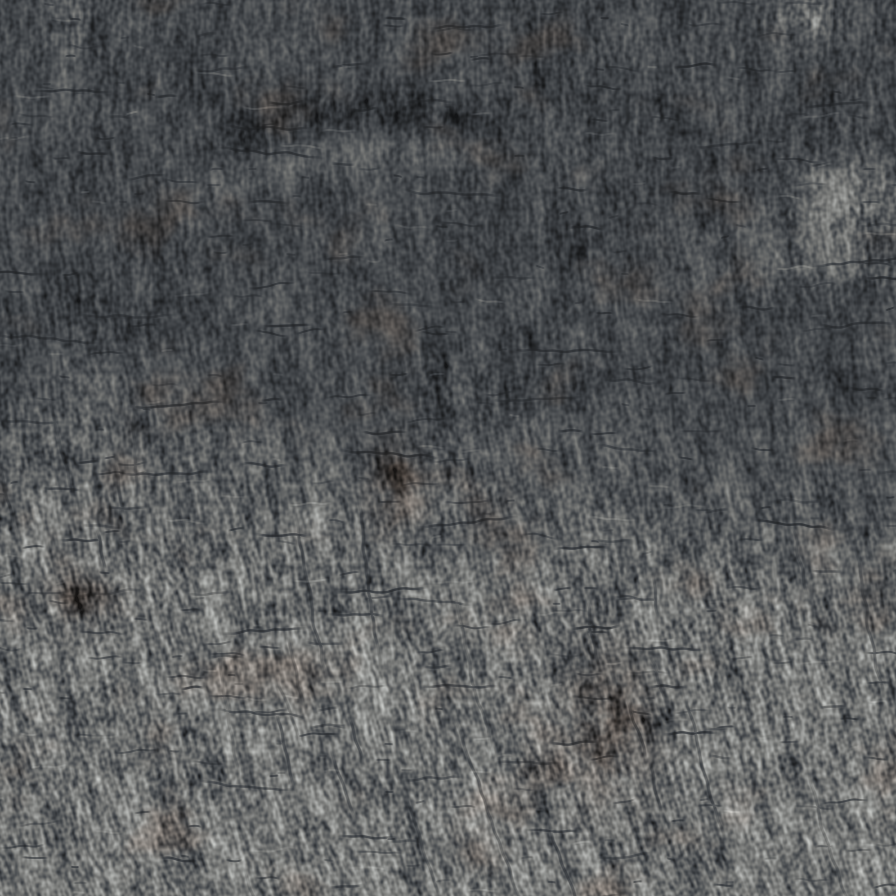
Reproduce this texture procedurally as a WebGL 1 fragment shader.

```glsl
precision highp float;
// Weathered grey wood: dark bluish band above, pale slanted fibres below, with fine cracks and brown stains.
uniform vec2 u_resolution;

vec2 hash2(vec2 p) {
  p = vec2(dot(p, vec2(127.1, 311.7)), dot(p, vec2(269.5, 183.3)));
  return fract(sin(p) * 43758.545);
}

float cornerSlope(vec2 cell, vec2 offset) {
  float angle = 6.2832 * hash2(cell).x;
  return dot(vec2(cos(angle), sin(angle)), offset);
}

// Gradient noise, roughly -0.7 to 0.7
float noise(vec2 p) {
  vec2 i = floor(p), f = fract(p);
  vec2 u = f * f * f * (f * (f * 6.0 - 15.0) + 10.0);
  vec2 e = vec2(1.0, 0.0);
  float low = mix(cornerSlope(i, f), cornerSlope(i + e, f - e), u.x);
  float high = mix(cornerSlope(i + e.yx, f - e.yx), cornerSlope(i + 1.0, f - 1.0), u.x);
  return mix(low, high, u.y);
}

float fbm(vec2 p) {
  float sum = 0.0, amp = 1.0;
  for (int k = 0; k < 4; k++) {
    sum += amp * noise(p);
    p = p * 2.03 + 17.3;
    amp *= 0.55;
  }
  return sum;
}

// Scattered thin strokes along x, one candidate per grid cell
float strokes(vec2 p, vec2 grid, float width, float share) {
  vec2 cell = floor(p * grid);
  float ink = 0.0;
  for (int j = -1; j <= 1; j++) {
    for (int i = -1; i <= 1; i++) {
      vec2 id = cell + vec2(float(i), float(j));
      vec2 place = hash2(id + 5.7), kind = hash2(id + 41.3);
      vec2 d = p - (id + place) / grid;
      float halfLength = mix(0.12, 0.65, kind.y * kind.y) / grid.x;
      float taper = 1.0 - smoothstep(0.5, 1.0, abs(d.x) / halfLength);
      d.y += (place.y - 0.5) * 0.2 * d.x + 0.004 * noise(vec2(p.x * 45.0, id.y * 7.3));
      float line = 1.0 - smoothstep(0.3 * width, 1.4 * width, abs(d.y));
      ink = max(ink, line * taper * step(kind.x, share) * mix(0.4, 1.0, place.x));
    }
  }
  return ink;
}

// Soft elliptical patch
float blot(vec2 p, vec2 centre, vec2 radius) {
  vec2 d = (p - centre) / radius;
  return exp(-dot(d, d));
}

void main() {
  vec2 p = gl_FragCoord.xy / u_resolution;
  float broad = fbm(p * vec2(4.0, 5.0) + 3.1);
  float top = smoothstep(0.3, 0.63, p.y + 0.09 * broad + 0.08 * (p.x - 0.4));

  // Fibre coordinates lean to the right toward the bottom
  vec2 q = vec2(p.x + 0.32 * p.y - 0.16 * p.y * p.y, p.y);
  q.x += 0.006 * noise(p * 6.0);

  // Fine fibres, long streaks, grit and cloudy wear
  float grain = 0.25 * noise(q * vec2(185.0, 58.0))
    + 0.17 * noise(q * vec2(110.0, 17.0) + 9.0)
    + 0.13 * noise(q * vec2(48.0, 6.0) + 23.0)
    + 0.21 * noise(p * vec2(200.0, 165.0) + 31.0)
    + 0.13 * fbm(q * vec2(20.0, 13.0) + 7.0);
  float tone = mix(0.435, 0.275, top) + grain * mix(1.0, 0.5, top) + 0.035 * broad;
  tone += 0.05 * (0.25 - p.y) * (1.0 - top);

  // Dark ragged ledge with a pale rim under it
  float ledge = p.y - 0.88 + 1.1 * (p.x - 0.44) * (p.x - 0.44);
  float span = smoothstep(0.18, 0.27, p.x) * (1.0 - smoothstep(0.5, 0.6, p.x));
  float ragged = clamp(0.65 + 1.2 * fbm(p * vec2(42.0, 24.0)), 0.0, 1.0);
  tone -= 0.13 * span * ragged * exp(-pow(ledge / 0.024, 2.0));
  tone += 0.10 * span * ragged * exp(-pow((ledge + 0.052) / 0.02, 2.0));

  // Pale worn patches in the dark band
  float worn = blot(p, vec2(0.95, 0.77), vec2(0.07, 0.05))
    + blot(p, vec2(0.90, 0.98), vec2(0.035, 0.03))
    + 0.7 * blot(p, vec2(0.08, 0.98), vec2(0.02, 0.04))
    + 0.5 * blot(p, vec2(0.92, 0.70), vec2(0.1, 0.02));
  tone += worn * (0.14 + 0.45 * grain + 0.1 * noise(p * 40.0));

  // Brown stains and small dark pits
  float stain = blot(p, vec2(0.68, 0.19), vec2(0.045, 0.07))
    + blot(p, vec2(0.44, 0.46), vec2(0.025, 0.04))
    + 0.7 * blot(p, vec2(0.09, 0.33), vec2(0.035, 0.03));
  stain *= clamp(0.8 + fbm(p * 28.0), 0.0, 1.3);
  float pits = smoothstep(0.32, 0.75, fbm(p * vec2(21.0, 18.0) + 50.0));
  tone -= 0.16 * stain + 0.12 * pits * (1.0 - 0.6 * top);

  // Level cracks everywhere, long fibre splits below, a few pale nicks
  float cracks = max(strokes(p, vec2(9.0, 24.0), 0.0016, 0.45),
    0.8 * strokes(p + 0.37, vec2(22.0, 40.0), 0.0013, 0.3));
  float splits = strokes(q.yx, vec2(5.0, 26.0), 0.002, 0.5) * (1.0 - top);
  float nicks = strokes(p + 2.6, vec2(20.0, 34.0), 0.0013, 0.12);
  tone = mix(tone, 0.13, 0.7 * max(cracks, 0.8 * splits));
  tone = clamp(tone + 0.09 * nicks, 0.08, 0.78);

  // Cool shadows, neutral highlights, patches of warm brown
  vec3 tint = mix(vec3(0.94, 1.0, 1.07), vec3(1.0, 1.01, 0.995), smoothstep(0.2, 0.48, tone));
  float warmth = smoothstep(0.1, 0.8, fbm(p * vec2(8.0, 10.0) + 71.0));
  tint = mix(tint, vec3(1.09, 0.99, 0.92), clamp(0.6 * warmth + 0.8 * stain, 0.0, 1.0));
  gl_FragColor = vec4(tone * tint, 1.0);
}
```
